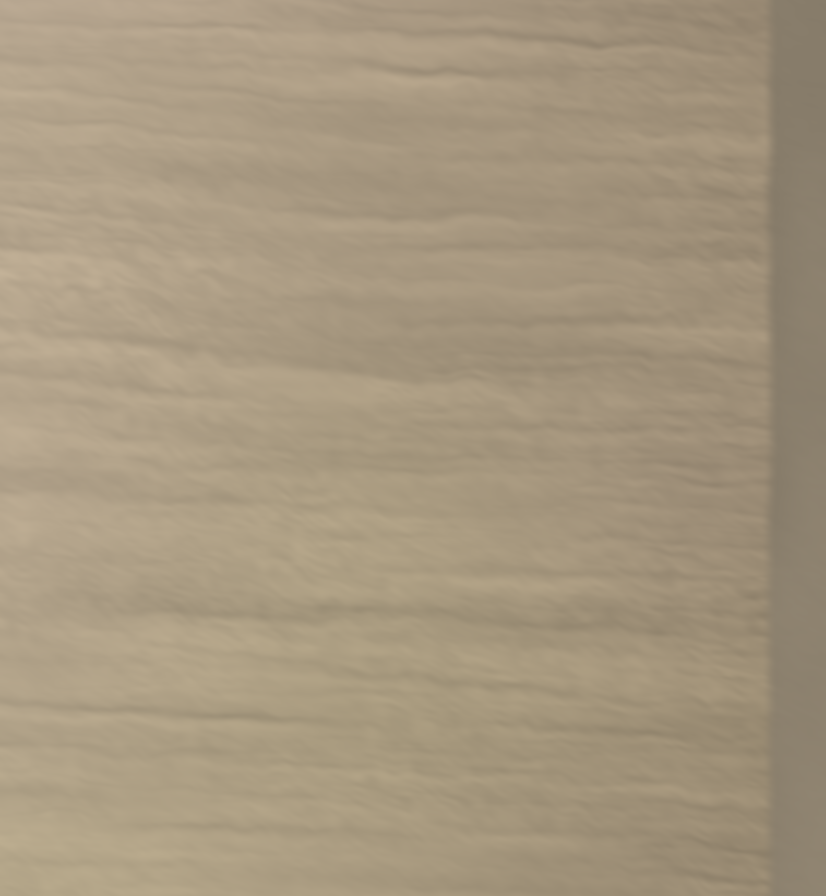
A Shadertoy shader for this texture:

```glsl
// Pale, softly lit board with shallow, slightly falling wrinkles and a dim strip
// along its right edge. Cellular scattering places the creases, each a dark
// groove above a light lip; stretched noise adds the bands and ragged grain.

const vec3 LIGHT_SIDE   = vec3(0.716, 0.655, 0.556);
const vec3 SHADE_SIDE   = vec3(0.608, 0.549, 0.455);
const vec3 STRIP_COLOUR = vec3(0.540, 0.496, 0.424);
const vec3 PINK_TINT    = vec3(0.004, -0.002, 0.013);
const float STRIP_START = 0.932;   // fraction of the width
const float STRIP_BLUR  = 0.010;
const float GRAIN_SLOPE = 0.060;   // fall of the grain to the right
const float FIBRE_SLOPE = 0.28;    // steeper fall of the tiny wrinkles
const float BAND_DEPTH  = 0.108;
const float CREASE_DEPTH = 0.080;
const float FINE_DEPTH  = 0.046;

vec2 hash2(vec2 p) {
    vec3 q = fract(vec3(p.xyx) * vec3(0.1031, 0.1030, 0.0973));
    q += dot(q, q.yzx + 33.33);
    return fract((q.xx + q.yz) * q.zy);
}

// Smooth value noise, centred on zero.
float noise(vec2 p) {
    vec2 cell = floor(p), f = fract(p);
    f = f * f * (3.0 - 2.0 * f);
    float low  = mix(hash2(cell).x, hash2(cell + vec2(1, 0)).x, f.x);
    float high = mix(hash2(cell + vec2(0, 1)).x, hash2(cell + vec2(1, 1)).x, f.x);
    return mix(low, high, f.y) - 0.5;
}

// Scattered grooves with tapered ends; width is a fraction of the cell height.
float creases(vec2 p, vec2 cellSize, float width, float seed) {
    vec2 q = p / cellSize;
    vec2 home = floor(q);
    float relief = 0.0;
    for (int j = -1; j <= 1; j++) {
        for (int i = -1; i <= 1; i++) {
            vec2 cell = home + vec2(i, j);
            vec2 place = hash2(cell + seed);
            vec2 style = hash2(cell + seed + 71.7);
            vec2 d = q - cell - 0.2 - 0.6 * place;
            d.y += d.x * (style.x - 0.4) * 0.5;
            float taper = smoothstep(1.0, 0.1, abs(d.x) / mix(0.5, 1.1, style.x));
            float y = d.y / (width * mix(0.7, 1.5, style.y));
            float groove = exp(-y * y);
            float lip = exp(-0.45 * (y + 1.9) * (y + 1.9));
            relief += taper * mix(0.2, 1.0, style.y * style.y) * (0.65 * lip - groove);
        }
    }
    return relief;
}

void mainImage(out vec4 fragColor, in vec2 fragCoord) {
    vec2 p = fragCoord / iResolution.y;
    float across = fragCoord.x / iResolution.x;

    // Grain space: tilted, gently bent and ragged at small scale.
    vec2 g = p;
    g.y += GRAIN_SLOPE * p.x;
    g.y += 0.020 * noise(p * vec2(2.7, 4.0) + 5.0);
    g.y += 0.008 * noise(p * vec2(15.0, 21.0) + 12.0);
    g.y += 0.005 * noise(p * vec2(48.0, 52.0) + 31.0);

    // Bands, from wide and faint to narrow.
    float bands = 0.22 * noise(g * vec2(1.6, 11.0) + 3.0)
                + 0.60 * noise(g * vec2(2.4, 27.0) + 17.0)
                + 0.50 * noise(g * vec2(5.0, 58.0) + 41.0);

    // Long creases everywhere, short ones crowding the right-hand edge.
    float nearEdge = smoothstep(0.62, 0.9, across);
    float patchy = 0.8 + 0.9 * noise(p * vec2(3.5, 6.0) + 23.0);
    float folds = creases(g, vec2(0.38, 0.060), 0.070, 11.0)
                + 0.6 * creases(g + 0.37, vec2(0.18, 0.037), 0.085, 47.0)
                + (0.2 + 0.5 * nearEdge) * creases(g + 0.71, vec2(0.070, 0.024), 0.12, 93.0);

    // Tiny slanting wrinkles and soft pits, in uneven patches.
    vec2 slant = vec2(p.x, g.y + FIBRE_SLOPE * p.x);
    float rough = 0.8 + 1.0 * noise(p * vec2(6.0, 9.0) + 77.0) + 0.3 * nearEdge;
    float fine = rough * (0.8 * noise(slant * vec2(38.0, 95.0) + 7.0)
                        + 0.8 * noise(slant * vec2(75.0, 170.0) + 61.0));

    // Light falls off to the right, with slow uneven patches.
    float falloff = across * 0.98 + 0.05 + 0.14 * noise(p * vec2(2.2, 3.0) + 9.0);
    vec3 board = mix(LIGHT_SIDE, SHADE_SIDE, clamp(falloff, 0.0, 1.0));
    board += PINK_TINT * (1.2 * noise(p * vec2(2.5, 4.5) + 37.0) + 1.5 * (p.y - 0.45));
    board *= 1.0 + BAND_DEPTH * bands + CREASE_DEPTH * folds * patchy + FINE_DEPTH * fine;

    // Dim, smoother strip, darkest just past its soft edge.
    float edge = STRIP_START + 0.004 * noise(vec2(p.y * 24.0, 2.0));
    float inStrip = smoothstep(-STRIP_BLUR, STRIP_BLUR, across - edge);
    float mottling = noise(p * vec2(22.0, 9.0) + 53.0);
    float corner = exp(-max(across - edge, 0.0) * 60.0);
    float dimTop = 0.05 * (0.5 - p.y);
    vec3 strip = STRIP_COLOUR * (1.01 + dimTop + 0.05 * mottling - 0.03 * corner + 0.012 * fine);

    fragColor = vec4(mix(board, strip, inStrip), 1.0);
}
```
